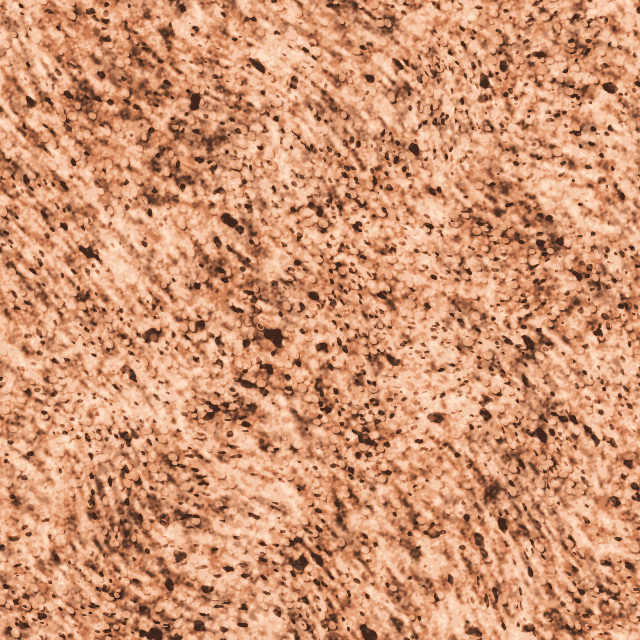
Write a WebGL 1 fragment shader that draws this texture.

```glsl
precision highp float;

uniform vec2 u_resolution;

const vec3 PIT = vec3(0.25, 0.15, 0.11);
const vec3 UMBER = vec3(0.36, 0.23, 0.17);
const vec3 BROWN = vec3(0.59, 0.35, 0.24);
const vec3 RUST = vec3(0.81, 0.50, 0.33);
const vec3 DULL = vec3(0.76, 0.52, 0.39);
const vec3 PEACH = vec3(0.91, 0.65, 0.49);
const vec3 CREAM = vec3(0.96, 0.78, 0.66);
const vec3 GLINT = vec3(1.0, 0.87, 0.77);

const float GRAIN_ANGLE = -0.8;

float hash(vec2 p) {
  vec3 q = fract(p.xyx * 0.1031);
  q += dot(q, q.yzx + 33.33);
  return fract((q.x + q.y) * q.z);
}

vec2 hash2(vec2 p) {
  return vec2(hash(p + 17.3), hash(p + 71.9));
}

// Value noise scaled to zero mean and roughly unit deviation
float noise(vec2 p) {
  vec2 cell = floor(p);
  vec2 f = fract(p);
  f = f * f * (3.0 - 2.0 * f);
  float low = mix(hash(cell), hash(cell + vec2(1.0, 0.0)), f.x);
  float high = mix(hash(cell + vec2(0.0, 1.0)), hash(cell + 1.0), f.x);
  return (mix(low, high, f.y) - 0.5) * 4.67;
}

// Coordinates along and across a direction
vec2 align(vec2 p, float angle) {
  float c = cos(angle);
  float s = sin(angle);
  return vec2(c * p.x + s * p.y, c * p.y - s * p.x);
}

// Coverage of scattered rough ellipses, one candidate per cell
float scatter(vec2 p, float cells, float density, float radius, float stretch, float rough) {
  vec2 g = p * cells;
  vec2 home = floor(g);
  float cover = 0.0;
  for (int j = -1; j <= 1; j++) {
    for (int i = -1; i <= 1; i++) {
      vec2 cell = home + vec2(float(i), float(j));
      vec2 rnd = hash2(cell + cells);
      float present = step(hash(cell + cells * 3.0), density);
      float angle = GRAIN_ANGLE + 0.35 * noise(cell / cells * 6.0) + (rnd.x - 0.5) * 0.9;
      vec2 local = align(g - cell - 0.15 - 0.7 * rnd, angle);
      float size = radius * mix(0.6, 1.3, hash(cell + cells * 7.0));
      float d = length(local / vec2(stretch, 1.0)) / size + rough;
      cover = max(cover, present * (1.0 - smoothstep(0.7, 1.2, d)));
    }
  }
  return cover;
}

// Colour ramp from deep pits to bright grains
vec3 earth(float tone, float hue) {
  vec3 tan = mix(RUST, DULL, smoothstep(-0.2, 0.9, hue));
  vec3 c = mix(PIT, UMBER, smoothstep(-2.9, -2.1, tone));
  c = mix(c, BROWN, smoothstep(-2.0, -1.35, tone));
  c = mix(c, tan, smoothstep(-1.3, -0.65, tone));
  c = mix(c, PEACH, smoothstep(-0.5, 0.2, tone));
  c = mix(c, CREAM, smoothstep(0.4, 1.1, tone));
  return mix(c, GLINT, smoothstep(1.4, 2.5, tone));
}

void main() {
  vec2 p = gl_FragCoord.xy / u_resolution.y;

  // Bend the fibres and separate streaky from granular patches
  vec2 bent = p + 0.02 * vec2(noise(p * 5.0 + 3.7), noise(p * 5.0 + 41.2));
  float patchy = smoothstep(-0.9, 0.9, noise(p * 7.0 + 12.0));
  vec2 fibre = align(bent, GRAIN_ANGLE);

  // Broad blotches, directed fibres and fine grit
  float streak = noise(fibre * vec2(42.0, 135.0) + 200.0);
  float grain = noise(align(p, 0.4) * 105.0 + 300.0);
  float grit = noise(align(p, 1.1) * 235.0 + 400.0);
  float tone = 0.12 + 0.2 * noise(p * 5.0 + 90.0) + 0.27 * noise(align(p, 0.7) * 16.0 + 60.0);
  tone += mix(0.72, 0.45, patchy) * streak;
  tone += mix(0.35, 0.6, patchy) * grain + 0.4 * grit;

  // Pale pebbles, each with a shadow at its lower right
  float rough = 0.12 * grain + 0.08 * grit;
  float pebbleDensity = mix(0.15, 0.42, patchy);
  vec2 shadowShift = vec2(0.0025, -0.0028);
  float pebble = scatter(p, 68.0, pebbleDensity, 0.32, 1.3, rough);
  float shadow = scatter(p - shadowShift, 68.0, pebbleDensity, 0.34, 1.3, rough);
  tone -= 1.0 * shadow * (1.0 - pebble);
  tone = mix(tone, 1.0 + 0.35 * tone, 0.8 * pebble);

  // Small elongated pits and sparse ragged hollows
  float pit = scatter(bent, 82.0, mix(0.13, 0.27, patchy), 0.25, 1.7, rough);
  float hollow = scatter(p, 27.0, 0.12, 0.19, 1.6, 0.25 * grain + 0.15 * streak);
  tone -= 2.1 * max(pit, hollow);

  float hue = noise(p * 24.0 + 500.0) * 0.7 + noise(p * 150.0 + 600.0) * 0.6;
  gl_FragColor = vec4(earth(tone, hue), 1.0);
}
```
